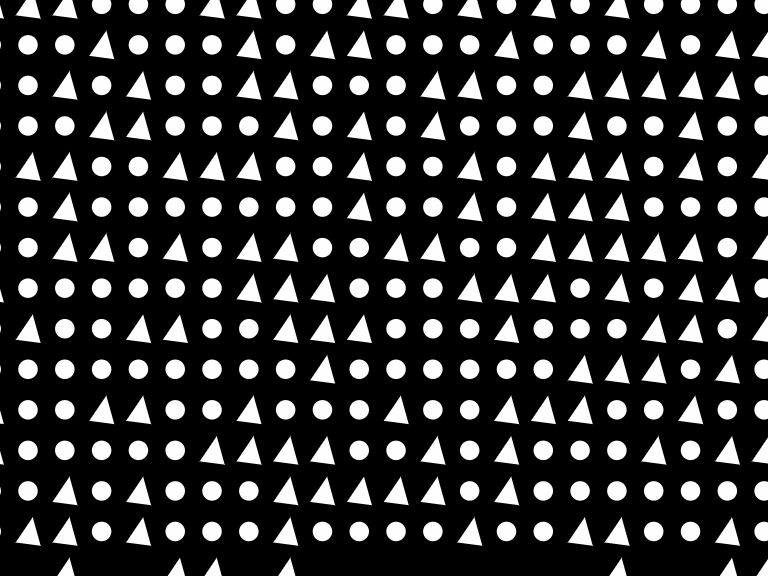
A Shadertoy shader for this pattern:

```glsl
const vec3 INK = vec3(0.995);
const vec3 GROUND = vec3(0.0);

// All lengths are fractions of the canvas height
const vec2 CELL_SIZE = vec2(0.0639, 0.0704);
const vec2 FIRST_CENTER = vec2(-0.0153, 0.0075);
const float DOT_RADIUS = 0.0169;
const float TRIANGLE_SHARE = 0.47;
const float LAST_ROW = 14.0;

float cellHash(vec2 cell) {
    vec3 p = fract(vec3(cell.xyx) * 0.1031 + 0.37);
    p += dot(p, p.yzx + 33.33);
    return fract((p.x + p.y) * p.z);
}

// Signed distance to the line a-b, positive on its right side
float edgeDistance(vec2 p, vec2 a, vec2 b) {
    vec2 along = normalize(b - a);
    return dot(p - a, vec2(along.y, -along.x));
}

// Corners run counterclockwise
float triangleDistance(vec2 p, vec2 a, vec2 b, vec2 c) {
    return max(edgeDistance(p, a, b),
               max(edgeDistance(p, b, c), edgeDistance(p, c, a)));
}

float circleDistance(vec2 p, float radius) {
    return length(p) - radius;
}

float coverage(float dist, float pixel) {
    return clamp(0.5 - dist / pixel, 0.0, 1.0);
}

void mainImage(out vec4 fragColor, in vec2 fragCoord) {
    float pixel = 1.0 / iResolution.y;

    // Grid counted from the top left
    vec2 fromTop = vec2(fragCoord.x, iResolution.y - fragCoord.y) * pixel;
    vec2 grid = (fromTop - FIRST_CENTER) / CELL_SIZE;
    vec2 cell = floor(grid + 0.5);
    vec2 local = (grid - cell) * CELL_SIZE * vec2(1.0, -1.0);

    // Each cell holds a tilted triangle or a dot
    float triangle = coverage(triangleDistance(local,
        vec2(-0.0214, -0.0191), vec2(0.0220, -0.0248), vec2(0.0082, 0.0248)), pixel);
    float disc = coverage(circleDistance(local, DOT_RADIUS), pixel);

    // The cut-off bottom row keeps only its triangles
    disc *= 1.0 - step(LAST_ROW, cell.y);

    float isTriangle = step(cellHash(cell), TRIANGLE_SHARE);
    fragColor = vec4(mix(GROUND, INK, mix(disc, triangle, isTriangle)), 1.0);
}
```
